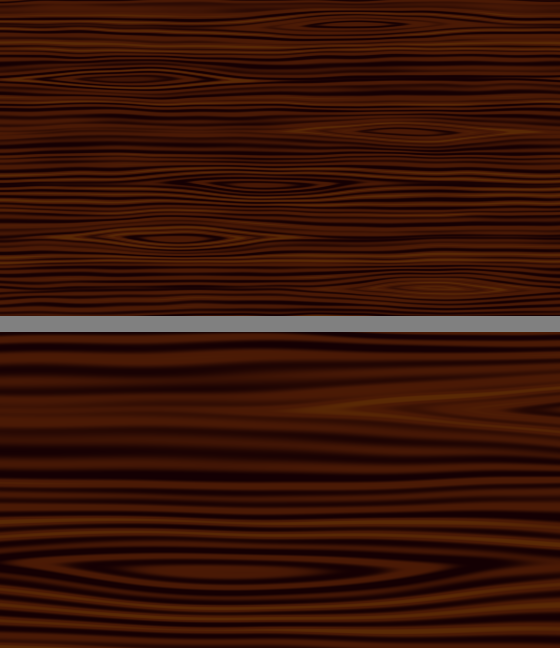
Top: the whole. Bottom: its middle third, enlarged.
This texture is drawn by a Shadertoy shader. Its source:

```glsl
// Dark polished wood with fine horizontal grain and long lens-shaped knots.

const float HALF_ROW = 14.0; // grain layers from a knot axis to the row border

float hash(float n) {
    n = fract(n * 0.1031);
    n *= n + 33.33;
    n *= n + n;
    return fract(n);
}

float noise(vec2 p) {
    vec2 i = floor(p), f = fract(p);
    f = f * f * (3.0 - 2.0 * f);
    float n = i.x + 57.0 * i.y;
    return mix(mix(hash(n), hash(n + 1.0), f.x),
               mix(hash(n + 57.0), hash(n + 58.0), f.x), f.y);
}

// Dark and light layers alternate, mirrored about the knot axis of the row
float layerTone(float n) {
    float axis = floor((n + HALF_ROW) / (2.0 * HALF_ROW)) * 2.0 * HALF_ROW;
    float m = n - axis;
    float key = axis + (abs(m) < 11.0 ? abs(m) : m);
    float row = axis / (2.0 * HALF_ROW);
    float shade = hash(key + 311.0);
    bool dark = mod(key + row, 2.0) < 0.5;
    // Row borders are shared, so parity flips only by an even row length
    dark = mod(key, 2.0) < 0.5;
    return dark ? 0.04 + 0.40 * shade : 0.47 + 0.46 * shade;
}

float grain(float w) {
    float n = floor(w);
    return mix(layerTone(n), layerTone(n + 1.0), smoothstep(0.0, 1.0, w - n));
}

vec3 wood(vec2 p, float aspect) {
    // Slow waviness of the fibres
    float y = p.y + 0.016 * (noise(p * vec2(3.5, 9.0) + 20.0) - 0.5)
                  + 0.006 * (noise(p * vec2(8.0, 22.0) + 50.0) - 0.5);

    // Six rows, each with one knot that wraps around the sides
    float row = floor(y * 6.0);
    float q = 2.0 * fract(y * 6.0) - 1.0;
    float knotX = aspect * (0.5 + 0.28 * cos(row * 2.3));
    float dx = mod(p.x - knotX + 0.5 * aspect, aspect) - 0.5 * aspect;

    // Layers close into rings at the knot and run straight away from it
    float spread = 1.0 - exp(-dx * dx / 0.07);
    float window = (1.0 - q * q) * (1.0 - q * q);
    float layer = HALF_ROW * sqrt(q * q + 0.003) + 5.0 * spread * window;
    float tone = grain(row * 2.0 * HALF_ROW + sign(q) * layer);

    // Short streaks break up the lines
    tone += 0.2 * (noise(p * vec2(5.0, 65.0) + 90.0) - 0.5);

    vec3 color = mix(vec3(0.08, 0.0, 0.01), vec3(0.29, 0.10, 0.02),
                     smoothstep(0.10, 0.60, tone));
    return mix(color, vec3(0.35, 0.16, 0.02), smoothstep(0.66, 0.86, tone));
}

void mainImage(out vec4 fragColor, in vec2 fragCoord) {
    float aspect = iResolution.x / iResolution.y;
    vec3 color = vec3(0.0);

    // Vertical supersampling keeps thin lines smooth
    for (int i = 0; i < 4; i++) {
        vec2 offset = vec2(0.0, 0.2 * (float(i) - 1.5));
        color += wood((fragCoord + offset) / iResolution.y, aspect) / 4.0;
    }
    fragColor = vec4(color, 1.0);
}
```
